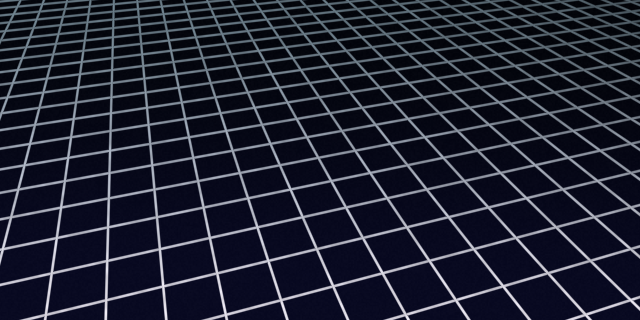
A WebGL 1 fragment shader for this background:

```glsl
precision highp float;
// Pale square grid on dark navy cloth, receding in perspective to a far horizon.

uniform vec2 u_resolution;

// Perspective, in canvas heights
const float HORIZON_Y = 1.625;
const float COLUMN_VANISH_X = 0.372;
const float ROW_VANISH_X = 6.771;
const float COLUMN_DENSITY = 8.583;
const float ROW_DENSITY = 2.865;
const float COLUMN_OFFSET = 0.22;
const float ROW_OFFSET = -9.8;

// Line profile, in canvas heights
const float NEAR_HALF_WIDTH = 0.0042;
const float FAR_HALF_WIDTH = 0.0035;
const float EDGE_SOFTNESS = 0.0026;

// Colours and wear
const vec3 NEAR_CLOTH = vec3(0.033, 0.037, 0.130);
const vec3 FAR_CLOTH = vec3(0.012, 0.020, 0.045);
const vec3 NEAR_LINE = vec3(0.960, 0.945, 0.985);
const vec3 MID_LINE = vec3(0.730, 0.760, 0.820);
const vec3 FAR_LINE = vec3(0.450, 0.530, 0.580);
const float ROW_BRIGHTNESS = 0.91;
const float CORNER_DIMMING = 0.28;
const float LINE_WEAR = 0.14;
const float WEAR_SCALE = 45.0;
const float GRAIN_SCALE = 220.0;
const float GRAIN_AMOUNT = 0.016;

float hash(vec2 p) {
  vec3 q = fract(vec3(p.xyx) * 0.1031);
  q += dot(q, q.yzx + 33.33);
  return fract((q.x + q.y) * q.z);
}

float valueNoise(vec2 p) {
  vec2 cell = floor(p);
  vec2 f = fract(p);
  f = f * f * (3.0 - 2.0 * f);
  float low = mix(hash(cell), hash(cell + vec2(1.0, 0.0)), f.x);
  float high = mix(hash(cell + vec2(0.0, 1.0)), hash(cell + 1.0), f.x);
  return mix(low, high, f.y);
}

// Coverage of the nearest whole-number line of a coordinate with a known slope
float gridLine(float coord, float slope, float halfWidth, float softness) {
  float distanceToLine = abs(fract(coord + 0.5) - 0.5) / slope;
  return 1.0 - smoothstep(halfWidth - softness, halfWidth + softness, distanceToLine);
}

void main() {
  vec2 p = gl_FragCoord.xy / u_resolution.y;
  float across = gl_FragCoord.x / u_resolution.x;
  float depth = HORIZON_Y - p.y;

  // Each family of lines fans out from its own vanishing point
  float columnRay = (p.x - COLUMN_VANISH_X) / depth;
  float rowRay = (ROW_VANISH_X - p.x) / depth;
  float columnSlope = COLUMN_DENSITY * length(vec2(1.0, columnRay)) / depth;
  float rowSlope = ROW_DENSITY * length(vec2(1.0, rowRay)) / depth;

  float halfWidth = mix(NEAR_HALF_WIDTH, FAR_HALF_WIDTH, p.y);
  float softness = max(EDGE_SOFTNESS, 0.75 / u_resolution.y);
  float column = gridLine(columnRay * COLUMN_DENSITY + COLUMN_OFFSET,
                          columnSlope, halfWidth, softness);
  float row = gridLine(rowRay * ROW_DENSITY + ROW_OFFSET,
                       rowSlope, halfWidth, softness);

  // Light falls off with distance and toward the far right corner
  float dimming = 1.0 - CORNER_DIMMING * across * across * p.y;
  vec3 lineColor = mix(NEAR_LINE, MID_LINE, smoothstep(0.0, 0.55, p.y));
  lineColor = mix(lineColor, FAR_LINE, smoothstep(0.4, 1.0, p.y)) * dimming;
  lineColor *= 1.0 - LINE_WEAR * valueNoise(p * WEAR_SCALE);
  vec3 cloth = mix(NEAR_CLOTH, FAR_CLOTH, smoothstep(0.1, 1.0, p.y)) * dimming;

  // Woven grain under the printed lines
  cloth += GRAIN_AMOUNT * (valueNoise(p * GRAIN_SCALE) - 0.5);
  float ink = max(column, row * ROW_BRIGHTNESS);
  gl_FragColor = vec4(mix(cloth, lineColor, ink), 1.0);
}
```
